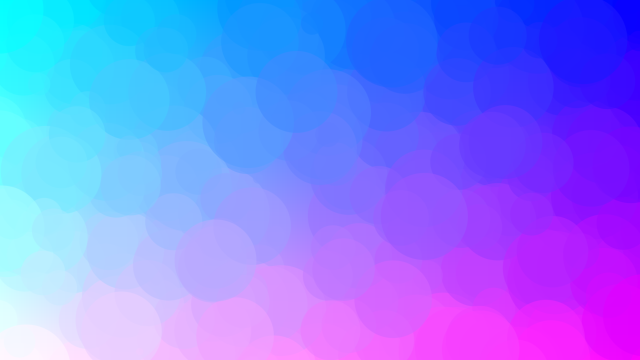
This background is drawn by a Shadertoy shader. Its source:

```glsl
// Overlapping translucent discs scattered over a four-corner gradient:
// cyan and blue at the top, white and magenta at the bottom. A hash loop
// places the discs; each takes the flat gradient colour at its own centre.

const int   DISC_COUNT  = 300;
const float MIN_RADIUS  = 0.010;  // radii and margin in canvas heights
const float MAX_RADIUS  = 0.128;
const float RADIUS_BIAS = 0.6;    // below 1 favours large discs
const float MARGIN      = 0.04;   // how far centres may leave the canvas
const float OPACITY     = 0.62;
const float SEED        = 17.0;

const vec3 TOP_LEFT     = vec3(0.0, 1.0, 1.0);
const vec3 TOP_RIGHT    = vec3(0.0, 0.0, 1.0);
const vec3 BOTTOM_LEFT  = vec3(1.0, 1.0, 1.0);
const vec3 BOTTOM_RIGHT = vec3(1.0, 0.0, 1.0);

// Three random values in 0..1 for one disc
vec3 hash3(float n) {
    return fract(sin(n * vec3(127.1, 311.7, 74.7)) * 43758.5453);
}

// Bilinear blend of the corner colours, uv in 0..1
vec3 cornerGradient(vec2 uv) {
    uv = clamp(uv, 0.0, 1.0);
    vec3 bottom = mix(BOTTOM_LEFT, BOTTOM_RIGHT, uv.x);
    vec3 top = mix(TOP_LEFT, TOP_RIGHT, uv.x);
    return mix(bottom, top, uv.y);
}

// Antialiased coverage of a disc
float discMask(vec2 p, vec2 centre, float radius, float pixel) {
    float edge = length(p - centre) - radius;
    return 1.0 - smoothstep(-0.75 * pixel, 0.75 * pixel, edge);
}

void mainImage(out vec4 fragColor, in vec2 fragCoord) {
    float pixel = 1.0 / iResolution.y;
    vec2 canvas = vec2(iResolution.x * pixel, 1.0);
    vec2 p = fragCoord * pixel;

    // Smooth base
    vec3 color = cornerGradient(p / canvas);

    // Discs, painted back to front
    for (int i = 0; i < DISC_COUNT; i++) {
        vec3 rnd = hash3(float(i) + SEED);
        vec2 centre = mix(vec2(-MARGIN), canvas + MARGIN, rnd.xy);
        float radius = mix(MIN_RADIUS, MAX_RADIUS, pow(rnd.z, RADIUS_BIAS));
        float cover = discMask(p, centre, radius, pixel);
        color = mix(color, cornerGradient(centre / canvas), OPACITY * cover);
    }

    fragColor = vec4(color, 1.0);
}
```
